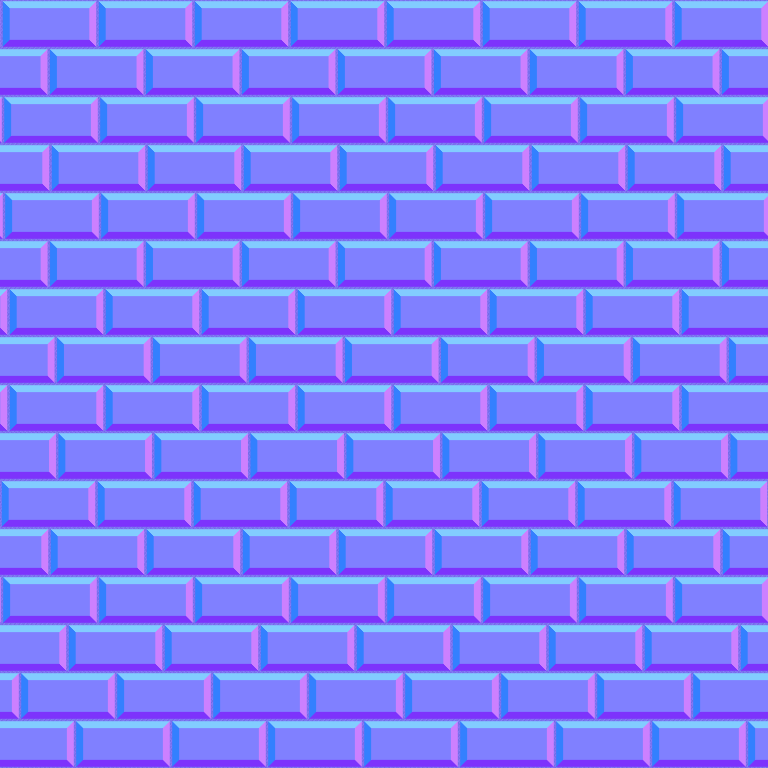
This texture map is drawn by a Shadertoy shader. Its source:

```glsl
const float ROWS = 16.0;          // brick height is one unit
const float BRICK_WIDTH = 2.0;
const float MORTAR_HALF = 0.026;
const float BEVEL_END = 0.17;

const vec3 FACE = vec3(0.50, 0.50, 1.00);
const vec3 TOP = vec3(0.51, 0.80, 1.00);
const vec3 BOTTOM = vec3(0.49, 0.20, 0.99);
const vec3 LEFT = vec3(0.20, 0.50, 1.00);
const vec3 RIGHT = vec3(0.80, 0.50, 1.00);
const vec3 MORTAR = vec3(0.49, 0.45, 0.94);

// Sideways drift of each course, counted from the top, in 48ths of a unit
const float DRIFT[16] = float[16](
    1.5, 0.7, 3.0, 2.5, 4.0, 0.8, 8.5, 7.8,
    8.5, 9.2, 0.5, 1.5, 2.0, 19.5, 20.0, 27.0);

float courseShift(int course) {
    return DRIFT[course] / 48.0 + float(course % 2) * BRICK_WIDTH * 0.5;
}

float edgeStep(float edge, float x, float blur) {
    return smoothstep(edge - blur, edge + blur, x);
}

// Layered sines for the fine roughness of the joints
float grain(vec2 p) {
    return sin(p.x * 71.0 + 2.0 * sin(p.y * 53.0)) * 0.6
         + sin(p.x * 127.0 - p.y * 89.0) * 0.4;
}

// Normal colour of one bevelled brick; q runs from its lower left corner
vec3 bevelledBrick(vec2 q, vec2 size, vec3 mortar, float blur) {
    vec2 gap = min(q, size - q);
    vec3 side = q.x < size.x * 0.5 ? LEFT : RIGHT;
    vec3 ledge = q.y < size.y * 0.5 ? BOTTOM : TOP;

    // Mitred corners, then the flat face and the joint
    vec3 bevel = mix(side, ledge, edgeStep(0.0, gap.x - gap.y, blur));
    float inset = min(gap.x, gap.y);
    vec3 colour = mix(bevel, FACE, edgeStep(BEVEL_END, inset, blur));
    return mix(mortar, colour, edgeStep(MORTAR_HALF, inset, blur));
}

void mainImage(out vec4 fragColor, in vec2 fragCoord) {
    vec2 p = fragCoord / iResolution.xy * ROWS;
    float blur = 0.6 * ROWS / iResolution.y;

    // Running bond with a drifting offset per course
    int course = clamp(int(ROWS - p.y), 0, 15);
    vec2 size = vec2(BRICK_WIDTH, 1.0);
    vec2 q = mod(p - vec2(courseShift(course), 0.0), size);

    vec3 mortar = MORTAR + 0.04 * grain(p);
    fragColor = vec4(bevelledBrick(q, size, mortar, blur), 1.0);
}
```
